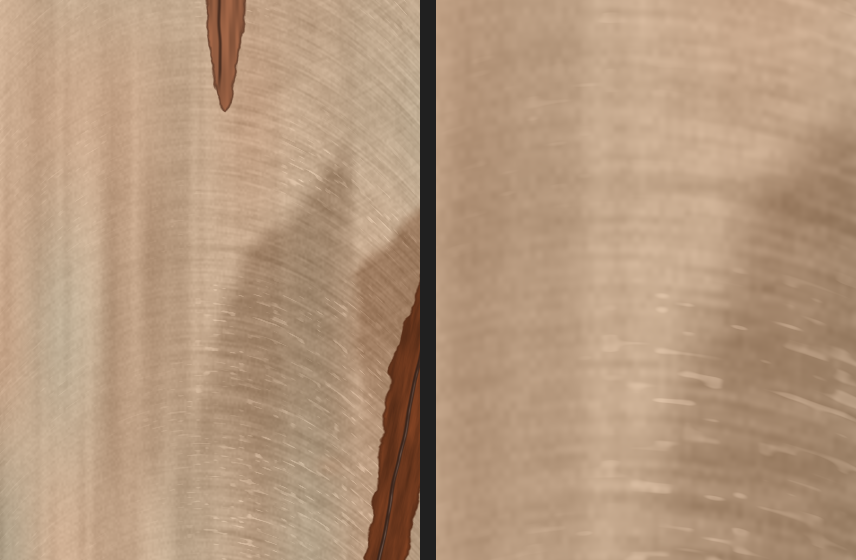
Left, the full canvas; right, a detail of the centre.
Write a Shadertoy shader that draws this texture.

```glsl
const vec3 PALE_WOOD = vec3(0.80, 0.705, 0.60);
const vec3 DARK_WOOD = vec3(0.575, 0.47, 0.37);
const vec3 ROSE_TINT = vec3(0.025, -0.012, -0.02);
const vec3 STAIN = vec3(0.56, 0.42, 0.31);
const vec3 RESIN = vec3(0.57, 0.36, 0.25);
const vec3 BARK = vec3(0.43, 0.22, 0.115);
const vec3 CRACK = vec3(0.23, 0.14, 0.10);

float hash(vec2 p) {
    vec3 q = fract(p.xyx * 0.1031);
    q += dot(q, q.yzx + 33.33);
    return fract((q.x + q.y) * q.z);
}

float noise(vec2 p) {
    vec2 i = floor(p), f = fract(p);
    f = f * f * (3.0 - 2.0 * f);
    return mix(mix(hash(i), hash(i + vec2(1, 0)), f.x),
               mix(hash(i + vec2(0, 1)), hash(i + vec2(1, 1)), f.x), f.y);
}

float fbm(vec2 p) {
    float sum = 0.0, amp = 0.5;
    for (int i = 0; i < 4; i++) {
        sum += amp * noise(p);
        p = p * 2.03 + 17.3;
        amp *= 0.5;
    }
    return sum / 0.9375;
}

float band(float x, float centre, float width) {
    float d = (x - centre) / width;
    return exp(-d * d);
}

float inside(float dist, float blur) {
    return 1.0 - smoothstep(-blur, blur, dist);
}

// Shaded heartwood: soft left edge, slanted top, upright right edge
float heartwood(vec2 p, float wobble) {
    float left = 0.387 - 0.6 * pow(max(0.5 - p.y, 0.0), 2.0);
    float slant = p.y - 0.57 - 1.25 * (p.x - 0.48);
    return smoothstep(-0.015, 0.03, p.x - left + 0.3 * wobble)
         * inside(slant + wobble, 0.035)
         * inside(p.x - 0.625 + 0.4 * wobble, 0.02)
         * smoothstep(0.0, 0.50, p.y) * inside(p.y - 0.76, 0.09);
}

// Brightness of the planed wood, 0 dark to 1 pale
float woodTone(vec2 p, float wobble) {
    float x = p.x + 0.012 * wobble * p.y;
    float streaks = 0.55 * (fbm(vec2(x * 15.0, p.y * 0.8)) - 0.5)
                  + 0.22 * (noise(vec2(x * 75.0, p.y * 1.6)) - 0.5);
    float tone = 0.77 + streaks * mix(1.0, 0.6, smoothstep(0.35, 0.45, p.x));
    float span = smoothstep(0.06, 0.2, p.y) * inside(p.y - 0.68, 0.14);
    tone -= 0.40 * span * band(x, 0.272, 0.026);
    tone -= 0.20 * span * band(x, 0.2, 0.014);
    tone -= 0.20 * band(x, 0.08, 0.022) * band(p.y, 0.58, 0.3);
    tone -= 0.58 * heartwood(p, wobble);
    tone -= 0.20 * smoothstep(0.34, 0.43, p.x) * inside(p.y - 0.33, 0.2);
    float upperSlant = p.y - 0.77 - 0.85 * (p.x - 0.43);
    tone -= 0.16 * inside(-upperSlant, 0.03) * smoothstep(0.40, 0.46, p.x)
          * inside(p.x - 0.565, 0.012);
    return tone;
}

// Bowed saw marks, repeated up the board by the feed of the blade
float sawMarks(vec2 p, float bow, float frequency, float stretch) {
    float dx = p.x - 0.36;
    float height = p.y + bow * dx * dx;
    return noise(vec2(p.x * stretch, height * frequency)) - 0.5;
}

// Bright glints broken up along a saw mark
float glints(vec2 p, float bow) {
    float dx = p.x - 0.36;
    float n = noise(vec2(p.x * 65.0, (p.y + bow * dx * dx) * 240.0));
    return smoothstep(0.72, 0.95, n);
}

vec3 paintResin(vec3 wood, vec2 p, float px) {
    float ragged = 0.012 * (fbm(p * vec2(55.0, 40.0)) - 0.5);
    float halfWidth = 0.036 * sqrt(max((p.y - 0.80) / 0.2, 0.0));
    float d = max(abs(p.x - 0.402) - halfWidth + ragged, 0.80 - p.y);
    float grain = noise(vec2(p.x * 170.0, p.y * 14.0)) - 0.5;
    vec3 col = RESIN * (1.0 + 0.28 * grain);
    col = mix(col, RESIN * 0.72, smoothstep(-0.006, -0.001, d));
    float bend = 0.394 + 0.008 * (noise(vec2(p.y * 25.0, 4.0)) - 0.5);
    float split = inside(abs(p.x - bend) - 0.0025, 0.0025);
    col = mix(col, CRACK, 0.85 * split * smoothstep(0.82, 0.88, p.y));
    return mix(wood, col, inside(d, px * 1.3));
}

vec3 paintBark(vec3 wood, vec2 p, float px) {
    float ragged = 0.016 * (fbm(p * vec2(20.0, 38.0)) - 0.5);
    float left = 0.653 + 0.13 * p.y + 0.035 * smoothstep(0.33, 0.53, p.y);
    float d = max(left - p.x, p.x - 0.723 - 0.24 * p.y) + ragged;
    float along = p.x - 0.2 * p.y;
    float grain = fbm(vec2(along * 90.0, p.y * 12.0)) - 0.5;
    vec3 col = BARK * (1.0 + 0.65 * grain);
    col = mix(col, BARK * 0.8, smoothstep(-0.007, 0.0, d));
    float offset = along - 0.677 + 0.005 * (noise(vec2(p.y * 22.0, 9.0)) - 0.5);
    col = mix(col, CRACK, inside(abs(offset) - 0.0035, 0.0018));
    col += 0.16 * band(offset, 0.001, 0.0015) * noise(vec2(p.y * 90.0, 2.0));
    return mix(wood, col, inside(d, px * 1.3));
}

void mainImage(out vec4 fragColor, in vec2 fragCoord) {
    float px = 1.0 / iResolution.y;
    vec2 p = fragCoord * px;
    float wobble = 0.09 * (fbm(p * 9.0) - 0.5);

    // Wood colour with broad warm and cool drifts
    float tone = woodTone(p, wobble) + 0.16 * (fbm(p * vec2(6.0, 4.0)) - 0.5);
    vec3 col = mix(DARK_WOOD, PALE_WOOD, clamp(tone, -0.1, 1.1));
    col += ROSE_TINT * (2.0 * noise(p * vec2(9.0, 2.5)) - 1.0);
    float stainEdge = max(p.y - 0.51 - 1.05 * (p.x - 0.64), 0.645 - p.x);
    float stain = inside(stainEdge + wobble, 0.022) * smoothstep(0.16, 0.46, p.y);
    col = mix(col, STAIN, 0.75 * stain);
    vec2 spot = (p - vec2(0.592, 0.167)) / vec2(0.026, 0.018);
    col = mix(col, vec3(0.72, 0.59, 0.48), 0.6 * exp(-dot(spot, spot)));

    // Saw marks and fibres, strongest right of the middle
    float rough = mix(0.35, 1.0, smoothstep(0.25, 0.46, p.x));
    float marks = 0.055 * sawMarks(p, 1.5, 95.0, 7.0)
                + 0.060 * sawMarks(p, 1.4, 220.0, 22.0)
                + 0.030 * sawMarks(p, -0.9, 170.0, 14.0);
    float patches = smoothstep(0.35, 0.7, fbm(p * 7.0 + 5.0));
    col += rough * (marks + 0.10 * patches * glints(p, 1.5));
    col += 0.035 * (noise(p * vec2(260.0, 200.0)) - 0.5);

    col = paintResin(col, p, px);
    col = paintBark(col, p, px);
    fragColor = vec4(clamp(col, 0.0, 1.0), 1.0);
}
```
